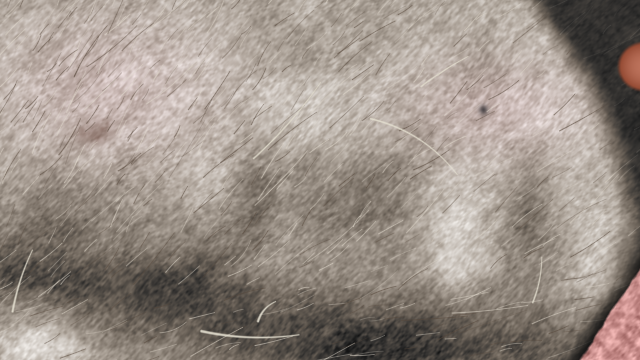
Give the GLSL for this texture, as a Shadertoy shader.

```glsl
float hash(vec2 p) {
    return fract(sin(dot(p, vec2(127.1, 311.7))) * 43758.5453);
}

float noise(vec2 p) {
    vec2 i = floor(p), f = fract(p);
    f = f * f * (3.0 - 2.0 * f);
    return mix(mix(hash(i), hash(i + vec2(1, 0)), f.x),
               mix(hash(i + vec2(0, 1)), hash(i + vec2(1, 1)), f.x), f.y);
}

float fbm(vec2 p) {
    float sum = 0.0, amp = 0.5;
    for (int i = 0; i < 4; i++) {
        sum += amp * (noise(p) - 0.5);
        p = mat2(1.6, 1.2, -1.2, 1.6) * p + 7.3;
        amp *= 0.5;
    }
    return sum;
}

float blob(vec2 p, float x, float y, float rx, float ry) {
    vec2 q = (p - vec2(x, y)) / vec2(rx, ry);
    return exp(-dot(q, q));
}

// Coverage of a bowed, tapering hair from root to tip
float strand(vec2 p, vec2 root, vec2 tip, float bow, float width) {
    float len = distance(root, tip), aa = 1.0 / iResolution.y;
    vec2 d = (tip - root) / len;
    vec2 q = vec2(dot(p - root, d), dot(p - root, vec2(-d.y, d.x)));
    float h = clamp(q.x / len, 0.0, 1.0);
    float dist = length(q - vec2(h * len, bow * 4.0 * h * (1.0 - h)));
    float w = width * (1.0 - 0.6 * h);
    return 1.0 - smoothstep(w - aa, w + aa, dist);
}

// Broad light and shade over the coat
float coatTone(vec2 p) {
    float t = 0.645;
    t += 0.09 * blob(p, 0.25, 0.75, 0.45, 0.28);
    t += 0.08 * blob(p, 0.95, 0.70, 0.30, 0.14);
    t += 0.12 * blob(p, 0.57, 0.47, 0.08, 0.11);
    t += 0.20 * blob(p, 1.25, 0.42, 0.10, 0.13);
    t += 0.14 * blob(p, 1.55, 0.60, 0.18, 0.22);
    t += 0.15 * blob(p, 1.65, 0.28, 0.08, 0.15);
    t += 0.10 * blob(p, 0.75, 0.27, 0.08, 0.10);
    t += 0.12 * blob(p, 1.27, 0.24, 0.08, 0.09);
    t += 0.22 * blob(p, 0.10, 0.04, 0.16, 0.07);
    t -= 0.13 * blob(p, 0.25, 0.42, 0.42, 0.12);
    t -= 0.27 * blob(p, 0.03, 0.25, 0.28, 0.10);
    t -= 0.34 * blob(p, 0.50, 0.18, 0.34, 0.13);
    t -= 0.23 * blob(p, 1.02, 0.44, 0.20, 0.17);
    t -= 0.17 * blob(p, 0.70, 0.46, 0.08, 0.18);
    t -= 0.23 * blob(p, 1.47, 0.40, 0.09, 0.17);
    t -= 0.31 * blob(p, 1.25, 0.04, 0.50, 0.14);
    t -= 0.20 * blob(p, 0.85, 0.02, 0.35, 0.10);
    return t;
}

void mainImage(out vec4 fragColor, in vec2 fragCoord) {
    vec2 p = fragCoord / iResolution.y;
    float aa = 1.0 / iResolution.y;
    vec2 warped = p + 0.07 * vec2(fbm(p * 7.0), fbm(p * 7.0 + 31.0));

    // Fur grain stretched along the lie of the coat
    vec2 along = mat2(0.73, -0.68, 0.68, 0.73) * p + 0.05 * fbm(p * 3.0 + 9.0);
    float grain = 0.14 * (noise(along * vec2(60, 145)) - 0.5)
                + 0.10 * (noise(along * vec2(115, 210) + 40.0) - 0.5)
                + 0.09 * (noise(p * 85.0) - 0.5)
                + 0.09 * (noise(along * vec2(11, 32)) - 0.5);
    float tone = coatTone(warped) + 0.16 * fbm(p * 6.0 + 3.0);

    // Shadowed edge on the right
    float rise = p.y - 0.32;
    float edge = 1.74 - 0.56 * rise * rise - 0.6 * max(-rise - 0.1, 0.0);
    float shade = smoothstep(-0.05, 0.06, warped.x - edge);
    tone = mix(tone, 0.17 + 0.05 * noise(p * 9.0), shade);
    tone = max(tone + grain * mix(1.0, 0.4, shade), 0.07);

    vec3 color = tone + vec3(0.034, -0.004, -0.045) * smoothstep(0.1, 0.45, tone)
               * (1.0 - 0.6 * smoothstep(0.6, 0.95, tone));
    color += vec3(0.025, -0.012, 0.005) * (1.0 - shade)
           * (blob(p, 1.38, 0.70, 0.25, 0.14) + blob(p, 0.3, 0.75, 0.3, 0.2));

    // Small skin marks
    float sore = blob(warped, 0.265, 0.64, 0.045, 0.025);
    color = mix(color, vec3(0.46, 0.34, 0.30), sore * (0.3 + 0.7 * noise(p * 70.0)));
    color = mix(color, vec3(0.26, 0.24, 0.25), 0.9 * blob(p, 1.343, 0.695, 0.012, 0.013));

    // Scattered pale and dark hairs, three sizes
    for (int layer = 0; layer < 3; layer++) {
        float size = 0.045 * pow(1.7, float(layer));
        vec2 cell = floor(p / size);
        for (int k = 0; k < 9; k++) {
            vec2 id = cell + vec2(k % 3 - 1, k / 3 - 1);
            vec2 seed = id + 53.0 * float(layer);
            vec2 mid = (id + vec2(hash(seed), hash(seed + 17.0))) * size;
            float angle = 1.0 - 0.22 * mid.x + 0.5 * (hash(seed + 29.0) - 0.5);
            angle -= 0.5 * (1.0 - smoothstep(0.1, 0.4, mid.y));
            vec2 reach = vec2(cos(angle), sin(angle)) * size * mix(0.3, 0.85, hash(seed + 5.0));
            float density = 0.28 + 0.4 * blob(mid, 0.3, 0.8, 0.6, 0.45);
            float visible = step(hash(seed + 71.0), density) * (1.0 - 0.8 * shade);
            float cover = strand(p, mid - reach, mid + reach,
                                 0.1 * size * (hash(seed + 3.0) - 0.5), 0.0009);
            float pale = step(0.42, hash(seed + 91.0));
            vec3 hair = mix(vec3(0.34, 0.28, 0.23), vec3(0.88, 0.85, 0.80), pale);
            color = mix(color, hair, cover * visible * mix(0.35, 0.85, hash(seed + 11.0)));
        }
    }

    // Long loose hairs
    float loose = strand(p, vec2(0.705, 0.56), vec2(0.89, 0.77), -0.008, 0.0022);
    loose = max(loose, strand(p, vec2(1.03, 0.67), vec2(1.27, 0.515), 0.025, 0.0025));
    loose = max(loose, strand(p, vec2(0.56, 0.08), vec2(0.83, 0.07), -0.012, 0.0036));
    loose = max(loose, strand(p, vec2(0.035, 0.135), vec2(0.09, 0.305), 0.006, 0.0030));
    loose = max(loose, strand(p, vec2(0.717, 0.108), vec2(0.765, 0.162), 0.008, 0.0034));
    loose = max(loose, strand(p, vec2(1.48, 0.16), vec2(1.505, 0.285), -0.006, 0.0022));
    loose = max(loose, strand(p, vec2(1.17, 0.76), vec2(1.30, 0.843), 0.003, 0.0020));
    color = mix(color, vec3(0.89, 0.87, 0.81), 0.9 * loose);

    // Warm round form and pink woven cloth at the right
    float warm = length((p - vec2(1.79, 0.815)) / vec2(0.075, 0.07));
    color = mix(color, vec3(0.74, 0.45, 0.36) - 0.2 * warm * warm, 1.0 - smoothstep(0.85, 1.05, warm));
    float cloth = dot(p - vec2(1.61, 0.0), vec2(0.84, -0.543)) + 0.012 * fbm(p * 30.0);
    color *= 1.0 - 0.5 * smoothstep(-0.04, 0.0, cloth);
    vec3 pink = vec3(0.80, 0.57, 0.56) + 0.24 * (noise(along * vec2(75, 50)) - 0.5) + grain;
    color = mix(color, pink, smoothstep(-aa, 2.0 * aa, cloth));

    fragColor = vec4(clamp(color, 0.0, 1.0), 1.0);
}
```
